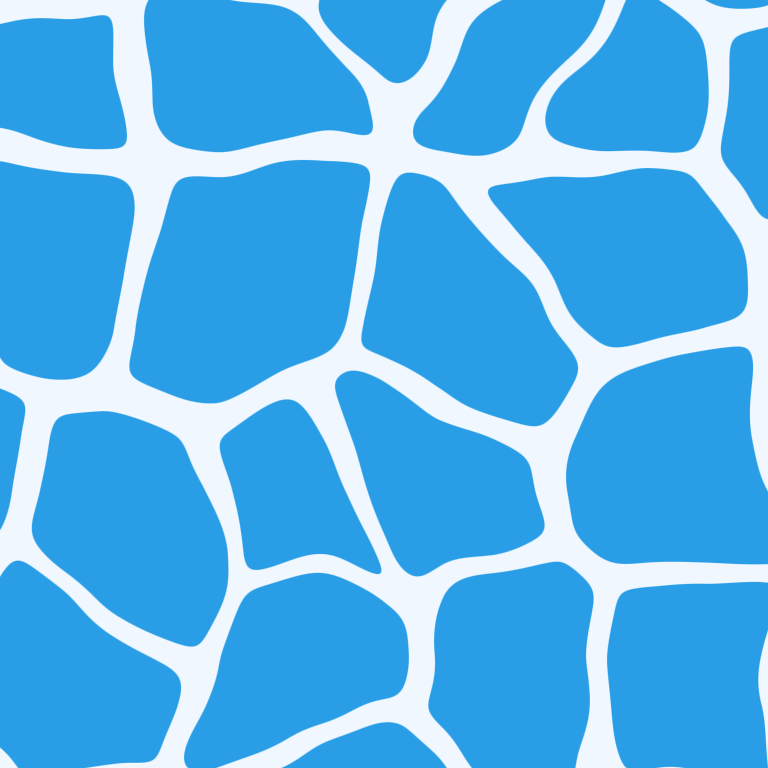
Give the GLSL for this pattern, as a three.js fragment shader.

```glsl
// Rounded blue cells separated by a wavy, pale web of uneven thickness.
varying vec2 vUv;

vec2 hash2(vec2 p) {
  vec3 q = fract(vec3(p.xyx) * vec3(0.1031, 0.1030, 0.0973));
  q += dot(q, q.yzx + 33.33);
  return fract((q.xx + q.yz) * q.zy);
}

// Smooth value noise with two independent channels
vec2 noise2(vec2 p) {
  vec2 i = floor(p);
  vec2 f = fract(p);
  f = f * f * (3.0 - 2.0 * f);
  return mix(mix(hash2(i), hash2(i + vec2(1.0, 0.0)), f.x),
             mix(hash2(i + vec2(0.0, 1.0)), hash2(i + 1.0), f.x), f.y);
}

// Jittered centre of a grid cell
vec2 site(vec2 cell) {
  return cell + 0.5 + 0.8 * (hash2(cell + 17.0) - 0.5);
}

// Distance to the nearest cell border, with corners rounded by a soft minimum
float borderDistance(vec2 p) {
  vec2 base = floor(p);
  vec2 homeCell = base;
  vec2 home = vec2(0.0);
  float nearest = 100.0;
  for (int y = -2; y <= 2; y++) {
    for (int x = -2; x <= 2; x++) {
      vec2 cell = base + vec2(float(x), float(y));
      vec2 offset = site(cell) - p;
      float d = dot(offset, offset);
      if (d < nearest) {
        nearest = d;
        home = offset;
        homeCell = cell;
      }
    }
  }

  float sum = 0.0;
  for (int y = -2; y <= 2; y++) {
    for (int x = -2; x <= 2; x++) {
      if (x == 0 && y == 0) continue;
      vec2 other = site(homeCell + vec2(float(x), float(y))) - p;
      float d = dot(0.5 * (home + other), normalize(other - home));
      sum += exp(-26.0 * d);
    }
  }
  return -log(max(sum, 1e-20)) / 26.0;
}

void main() {
  vec2 p = vUv * 4.0 + 3.0;

  // Bend the borders gently
  vec2 warped = p + 0.26 * (noise2(p * 1.7 + 5.0) - 0.5)
                  + 0.05 * (noise2(p * 3.6 + 41.0) - 0.5);

  // Let the web swell and thin out
  float halfWidth = mix(0.034, 0.084, noise2(p * 1.5 + 23.0).x);
  float d = borderDistance(warped) - halfWidth;
  float edge = clamp(fwidth(d), 0.0005, 0.02) * 0.7;

  vec3 web = vec3(0.94, 0.97, 1.0);
  vec3 blue = vec3(0.16, 0.62, 0.90);
  gl_FragColor = vec4(mix(web, blue, smoothstep(-edge, edge, d)), 1.0);
}
```
